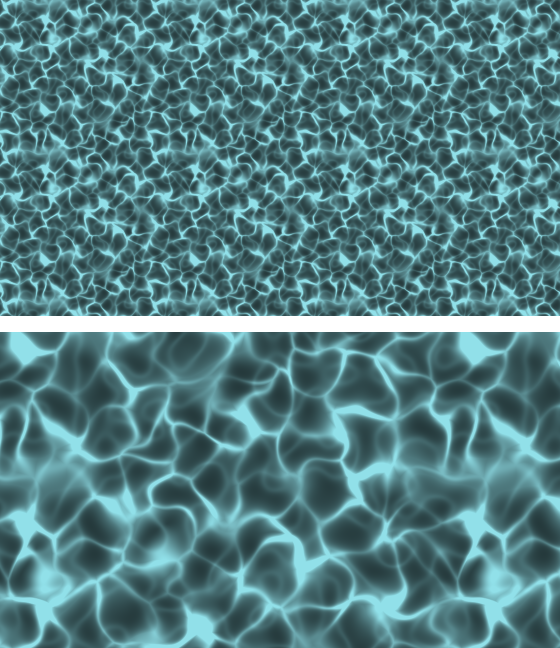
Top: the whole. Bottom: its middle third, enlarged.
Reproduce this texture procedurally as a WebGL 1 fragment shader.

```glsl
precision highp float;
// Tiling water caustics: a warped cellular network of glowing teal lines.
// Distance to the nearest point shades each cell; the gap between the two
// nearest distances draws the lines, and ridged gradient noise adds faint ones.

uniform vec2 u_resolution;

const vec3 WATER_TINT = vec3(0.645, 1.0, 1.04);
const float TILE_SIZE = 0.474;      // tile edge, in canvas heights
const float CELLS = 10.0;           // cells along a tile edge
const float JITTER = 0.85;          // scatter of the cell points
const float WARP = 0.6;             // bending of the network, in cells
const float DEEP_LEVEL = 0.215;     // brightness of cell centres
const float CELL_SHADING = 0.5;     // brightening away from the centres
const float RIDGE_STRENGTH = 0.13;  // faint secondary lines
const float RIDGE_WIDTH = 0.12;
const float LINE_WIDTH = 0.2;       // in cells
const float LINE_STRENGTH = 0.29;
const float LINE_VARIATION = 2.8;
const float MAX_LEVEL = 0.88;

vec2 hash2(vec2 p) {
  vec2 q = vec2(dot(p, vec2(127.1, 311.7)), dot(p, vec2(269.5, 183.3)));
  return fract(sin(q) * 43758.5453);
}

// Unit gradient at a wrapped lattice corner, dotted with the offset.
float cornerSlope(vec2 corner, vec2 offset, float period, float seed) {
  float angle = 6.28319 * hash2(mod(corner, period) + seed).x;
  return dot(vec2(cos(angle), sin(angle)), offset);
}

// Gradient noise that repeats after a whole number of lattice cells.
float tiledNoise(vec2 p, float period, float seed) {
  vec2 i = floor(p);
  vec2 f = fract(p);
  vec2 u = f * f * f * (f * (f * 6.0 - 15.0) + 10.0);
  vec2 e = vec2(1.0, 0.0);
  float low = mix(cornerSlope(i, f, period, seed),
                  cornerSlope(i + e.xy, f - e.xy, period, seed), u.x);
  float high = mix(cornerSlope(i + e.yx, f - e.yx, period, seed),
                   cornerSlope(i + e.xx, f - e.xx, period, seed), u.x);
  return mix(low, high, u.y);
}

// Squared distances to the nearest and second nearest scattered point.
vec2 nearestTwo(vec2 p) {
  vec2 cell = floor(p);
  vec2 nearest = vec2(8.0);
  for (int y = -1; y <= 1; y++) {
    for (int x = -1; x <= 1; x++) {
      vec2 neighbour = cell + vec2(float(x), float(y));
      vec2 scatter = hash2(mod(neighbour, CELLS) + 5.0) - 0.5;
      vec2 d = neighbour + 0.5 + JITTER * scatter - p;
      float dist = dot(d, d);
      nearest.y = min(nearest.y, max(nearest.x, dist));
      nearest.x = min(nearest.x, dist);
    }
  }
  return nearest;
}

float causticLevel(vec2 p) {
  vec2 bend = vec2(tiledNoise(p, CELLS, 17.0), tiledNoise(p, CELLS, 43.0));
  vec2 nearest = nearestTwo(p + WARP * bend);
  float depth = min(nearest.x, 0.45);

  // Dark rounded cells crossed by faint curling ridges.
  float ridge = tiledNoise(p * 1.2, CELLS * 1.2, 71.0) / RIDGE_WIDTH;
  float level = DEEP_LEVEL + CELL_SHADING * depth;
  level += RIDGE_STRENGTH / (1.0 + ridge * ridge);

  // Glowing lines that fade in and out, brightest where they meet.
  float gap = (sqrt(nearest.y) - sqrt(nearest.x)) / LINE_WIDTH;
  float falloff = 1.0 / (1.0 + gap * gap);
  float fade = tiledNoise(p * 0.8, CELLS * 0.8, 97.0);
  float strength = exp(LINE_VARIATION * fade) * (0.45 + 1.8 * depth);
  level += LINE_STRENGTH * strength * falloff * falloff;
  return min(level, MAX_LEVEL);
}

void main() {
  // Four samples per pixel smooth the thin lines.
  float level = 0.0;
  for (int i = 0; i < 4; i++) {
    float k = float(i);
    vec2 shift = vec2(mod(k, 2.0), floor(k / 2.0)) * 0.5 - 0.25;
    vec2 uv = (gl_FragCoord.xy + shift) / u_resolution.y;
    level += 0.25 * causticLevel(uv * CELLS / TILE_SIZE);
  }
  gl_FragColor = vec4(WATER_TINT * level, 1.0);
}
```
